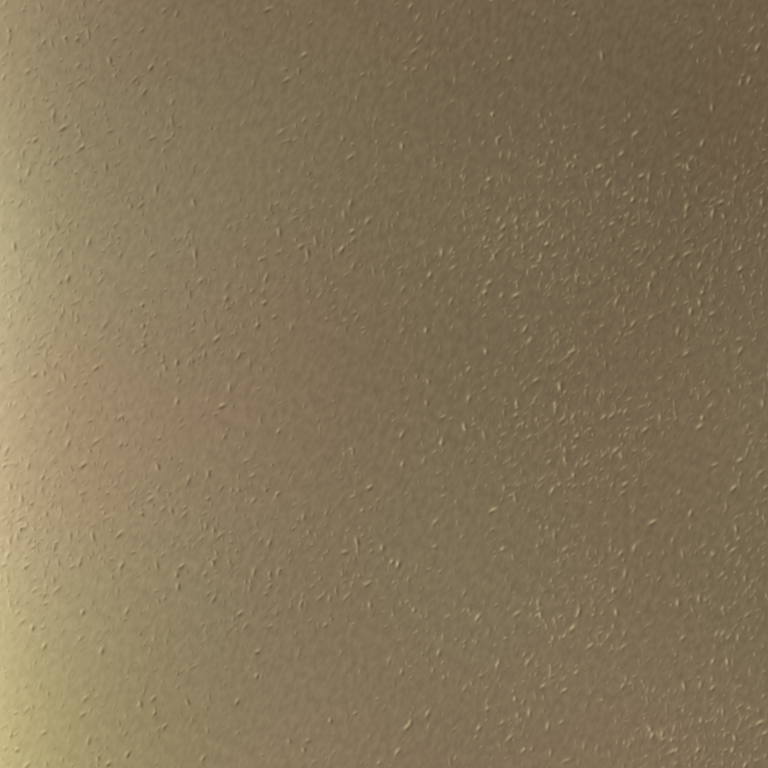
A WebGL 1 fragment shader for this texture:

```glsl
precision highp float;
// Bronze-beige embossed wall with small slanted chips, lit from the left.
uniform vec2 u_resolution;

const vec3 UMBER = vec3(0.45, 0.39, 0.30);
const vec3 SAND = vec3(0.73, 0.67, 0.52);
const float SLANT = 1.13;

vec2 hash2(vec2 cell) {
    vec3 h = fract(cell.xyx * vec3(0.1031, 0.1030, 0.0973));
    h += dot(h, h.yzx + 33.33);
    return fract((h.xx + h.yz) * h.zy);
}

vec2 gradientAt(vec2 cell) {
    float angle = 6.2832 * hash2(cell + 57.0).x;
    return vec2(cos(angle), sin(angle));
}

float gradientNoise(vec2 p) {
    vec2 i = floor(p);
    vec2 f = p - i;
    vec2 u = f * f * f * (f * (f * 6.0 - 15.0) + 10.0);
    vec2 e = vec2(1.0, 0.0);
    float a = dot(gradientAt(i), f);
    float b = dot(gradientAt(i + e.xy), f - e.xy);
    float c = dot(gradientAt(i + e.yx), f - e.yx);
    float d = dot(gradientAt(i + e.xx), f - e.xx);
    return mix(mix(a, b, u.x), mix(c, d, u.x), u.y);
}

// Coordinates along and across a direction.
vec2 alongAcross(vec2 p, float angle) {
    float c = cos(angle);
    float s = sin(angle);
    return vec2(c * p.x + s * p.y, c * p.y - s * p.x);
}

// Chips gather in loose clusters and thin out towards the top.
float chipDensity(vec2 p, float amount) {
    float cluster = 0.7 + 1.3 * gradientNoise(p * 5.0 + 3.0);
    float thinning = 1.0 - 0.65 * smoothstep(0.65, 1.0, p.y);
    float sides = 0.6 + 0.6 * smoothstep(0.1, 0.45, abs(p.x - 0.4));
    return amount * cluster * thinning * sides;
}

// Scattered raised chips: x is the lit edge, y the shaded edge.
vec2 chips(vec2 p, float cells, vec2 size, float amount, float seed) {
    vec2 home = floor(p * cells);
    vec2 edges = vec2(0.0);
    for (int j = -1; j <= 1; j++) {
        for (int i = -1; i <= 1; i++) {
            vec2 cell = home + vec2(float(i), float(j));
            vec2 place = hash2(cell + seed);
            vec2 kind = hash2(cell + seed + 19.0);
            vec2 form = hash2(cell + seed + 41.0);
            vec2 center = (cell + 0.1 + 0.8 * place) / cells;
            float present = step(kind.x, chipDensity(center, amount));
            float strength = present * mix(0.25, 1.0, kind.y * kind.y);
            vec2 radius = size * vec2(0.6 + 0.6 * form.x, 0.8 + 0.4 * kind.y);
            vec2 q = alongAcross(p - center, SLANT + 1.3 * (form.y - 0.5)) / radius;
            q.y += 0.25 * q.x * q.x * (form.x - 0.5);
            vec2 lit = q - vec2(0.1, 0.65);
            vec2 shaded = q + vec2(0.1, 0.75);
            edges += strength * exp(-vec2(dot(lit, lit), dot(shaded, shaded)));
        }
    }
    return edges;
}

// Broad light: a bright left border fading into a dim upper right.
float glow(vec2 uv) {
    float falloff = 0.74 * exp(-uv.x / 0.3) + 0.29 * exp(-uv.x / 0.07);
    falloff *= 1.0 - 0.3 * smoothstep(0.6, 1.0, uv.y);
    vec2 dim = (uv - vec2(0.92, 0.75)) / vec2(0.35, 0.25);
    float drift = 0.08 * gradientNoise(uv * 3.0 + 8.0);
    return 0.02 + falloff + 0.16 * (0.5 - uv.y) - 0.05 * exp(-dot(dim, dim)) + drift;
}

// Fine slanted relief between the chips.
float grain(vec2 p) {
    vec2 q = alongAcross(p, SLANT);
    float coarse = gradientNoise(q * vec2(65.0, 130.0));
    float fine = gradientNoise(q * vec2(120.0, 210.0) + 31.0);
    return 0.13 * coarse + 0.10 * fine;
}

void main() {
    vec2 uv = gl_FragCoord.xy / u_resolution;
    vec2 p = gl_FragCoord.xy / u_resolution.y;

    // Chips glint on the right and cast stronger shade on the left.
    vec2 edges = chips(p, 62.0, vec2(0.0050, 0.0019), 0.55, 5.0);
    edges += 0.6 * chips(p, 105.0, vec2(0.0033, 0.0015), 0.60, 73.0);
    float right = smoothstep(0.1, 0.7, uv.x);
    float relief = edges.x * mix(0.38, 0.72, right) - edges.y * mix(0.55, 0.27, right);

    float tone = glow(uv) + grain(p) + relief;
    vec3 color = mix(UMBER, SAND, tone);

    // Faint rosy drift, and a yellower lower left corner.
    float rosy = gradientNoise(uv * 2.5 + 1.7);
    vec2 blush = (uv - vec2(0.09, 0.45)) / vec2(0.12, 0.2);
    rosy += 0.6 * exp(-dot(blush, blush));
    color += rosy * vec3(0.022, -0.010, 0.0);
    color += vec3(0.0, 0.015, -0.03) * exp(-dot(uv, uv) * 22.0);

    gl_FragColor = vec4(clamp(color, 0.0, 1.0), 1.0);
}
```
